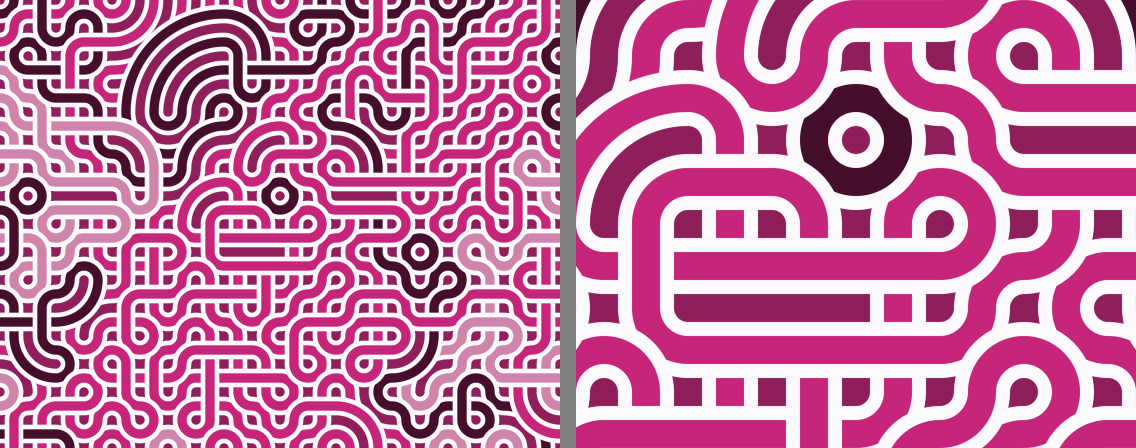
Left: the whole. Right: its middle third, enlarged.
Reproduce this pattern procedurally as a Shadertoy shader.

```glsl
const float COLUMNS = 40.0;        // ribbon slots across the canvas
const float CORE = 1.0 / 3.0;      // half width of a ribbon
const float RIM = 2.0 / 3.0;       // half width including its outline
const int MAX_STEPS = 64;          // longer ribbons keep the main colour

const vec3 WHITE = vec3(0.99, 0.98, 0.99);
const vec3 MAGENTA = vec3(0.775, 0.15, 0.475);
const vec3 PLUM = vec3(0.56, 0.12, 0.355);
const vec3 PINK = vec3(0.81, 0.52, 0.67);
const vec3 DARK = vec3(0.27, 0.055, 0.17);

struct Tile { vec2 origin; float size; bool crossing; bool mirrored; bool swapped; };

uint hash(vec2 p, int seed) {
    uvec2 v = uvec2(ivec2(floor(p)) + ivec2(1000 + 517 * seed, 2000 + 291 * seed));
    v = v * 1664525u + 1013904223u;
    for (int i = 0; i < 2; i++) {
        v.x += v.y * 1664525u;
        v.y += v.x * 1664525u;
        v ^= v >> 16u;
    }
    return v.x ^ v.y;
}

float random(vec2 p, int seed) {
    return float(hash(p, seed) >> 8u) / 16777216.0;
}

// Quadtree of tiles with sides 8, 4 and 2
Tile findTile(vec2 p) {
    float size = 8.0;
    if (random(floor(p / 8.0) * 8.0, 1) > 0.12)
        size = random(floor(p / 4.0) * 4.0, 2) < 0.2 ? 4.0 : 2.0;
    vec2 origin = floor(p / size) * size;
    bool crossing = size < 8.0 && random(origin, 3) < 0.3;
    return Tile(origin, size, crossing, random(origin, 4) < 0.5, random(origin, 5) < 0.5);
}

// Move from one tile edge to the next along a ribbon
void advance(inout vec2 p, inout vec2 dir) {
    Tile tile = findTile(p + 0.5 * dir);
    vec2 q = p - tile.origin;
    if (tile.crossing) {
        q += dir * tile.size;
    } else if (tile.mirrored) {
        q = tile.size - q.yx;
        dir = dir.yx;
    } else {
        q = q.yx;
        dir = -dir.yx;
    }
    p = tile.origin + q;
}

// Follow the ribbon both ways; its smallest edge hash identifies it
vec3 ribbonColor(vec2 start, vec2 startDir, vec2 halfCanvas) {
    vec2 p = start, dir = startDir;
    uint key = hash(start, 6);
    bool backward = false;
    for (int i = 0; i < MAX_STEPS; i++) {
        advance(p, dir);
        key = min(key, hash(p, 6));
        bool closed = distance(p, start) + distance(dir, startDir) < 0.1;
        bool outside = any(greaterThan(abs(p - halfCanvas), halfCanvas + 2.0));
        if (closed || (outside && backward)) {
            float pick = random(vec2(key & 1023u, (key >> 10u) & 1023u), 7);
            return pick < 0.29 ? PINK : pick < 0.56 ? DARK : MAGENTA;
        }
        if (outside) {
            backward = true;
            p = start;
            dir = -startDir;
        }
    }
    return MAGENTA;
}

// Edge point where the ribbon at offset t enters the tile
void ribbonEntry(Tile tile, bool top, float t, out vec2 p, out vec2 dir) {
    float slot = min(2.0 * floor(t / 2.0) + 1.0, tile.size - 1.0);
    p = vec2(slot, 0.0);
    dir = vec2(0.0, 1.0);
    if (tile.crossing) {
        if (top == tile.swapped) { p = p.yx; dir = dir.yx; }
    } else {
        if (top == tile.swapped) { p = tile.size - p; dir = -dir; }
        if (tile.mirrored) p.x = tile.size - p.x;
    }
    p += tile.origin;
}

vec3 layerColor(Tile tile, bool top, float t, bool showGap, vec2 halfCanvas, float blur) {
    float d = abs(mod(t, 2.0) - 1.0);
    vec3 color = WHITE;
    if (d < CORE + blur) {
        vec2 p, dir;
        ribbonEntry(tile, top, t, p, dir);
        color = mix(ribbonColor(p, dir, halfCanvas), WHITE, smoothstep(CORE - blur, CORE + blur, d));
    }
    float gap = showGap ? smoothstep(RIM - blur, RIM + blur, d) : 0.0;
    return mix(color, PLUM, gap);
}

void mainImage(out vec4 fragColor, in vec2 fragCoord) {
    float unit = COLUMNS / iResolution.x;
    vec2 pos = fragCoord * unit;
    vec2 halfCanvas = 0.5 * iResolution.xy * unit;
    float blur = 0.7 * unit;
    Tile tile = findTile(pos);

    // Offsets across the upper and lower bundles of ribbons
    vec2 q = pos - tile.origin;
    if (!tile.crossing && tile.mirrored) q.x = tile.size - q.x;
    if (tile.swapped) q = tile.crossing ? q.yx : tile.size - q;
    vec2 t = tile.crossing ? q : vec2(length(q), length(tile.size - q));

    // The upper bundle hides the lower one up to its outline
    float border = t.x - (tile.size - CORE);
    if (tile.crossing) border = max(border, CORE - t.x);
    float cover = 1.0 - smoothstep(-blur, blur, border);
    vec3 color = vec3(0.0);
    if (cover > 0.0) color += cover * layerColor(tile, true, t.x, border < -RIM, halfCanvas, blur);
    if (cover < 1.0) color += (1.0 - cover) * layerColor(tile, false, t.y, true, halfCanvas, blur);
    fragColor = vec4(color, 1.0);
}
```
